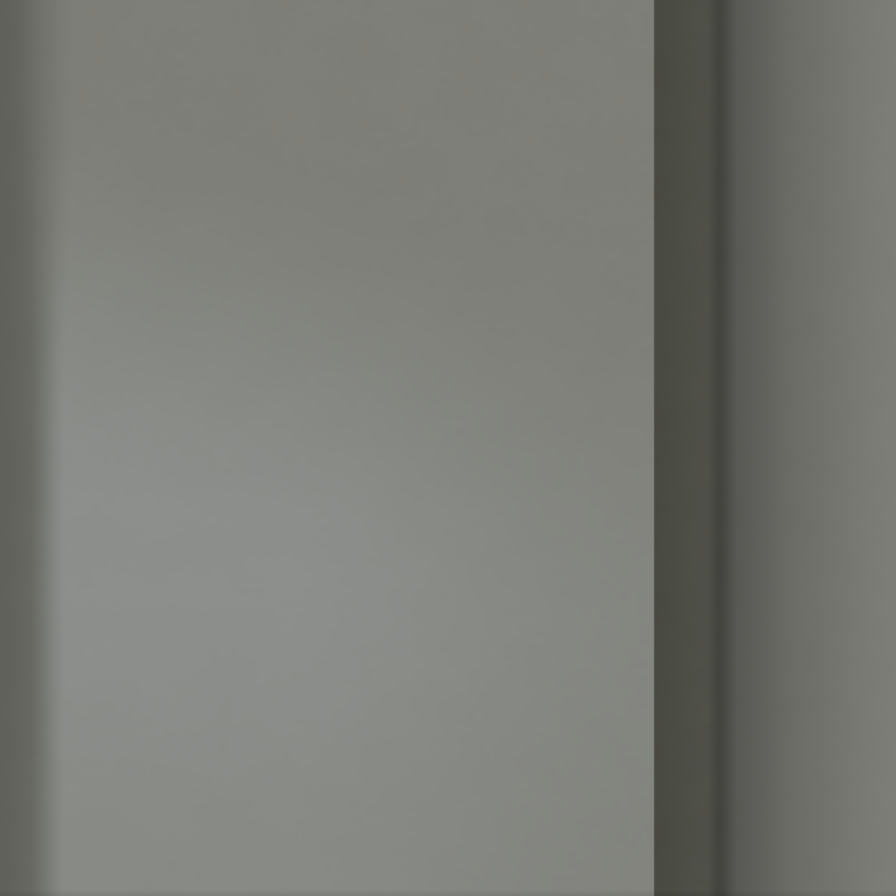
A Shadertoy shader for this texture:

```glsl
float hash(vec2 p) {
    return fract(sin(dot(p, vec2(127.1, 311.7))) * 43758.55);
}

vec2 gradientDir(vec2 cell) {
    float angle = 6.2832 * hash(cell);
    return vec2(cos(angle), sin(angle));
}

float gradientNoise(vec2 p) {
    vec2 i = floor(p), f = fract(p);
    vec2 u = f * f * f * (f * (f * 6.0 - 15.0) + 10.0);
    vec2 e = vec2(0.0, 1.0);
    return mix(
        mix(dot(gradientDir(i), f), dot(gradientDir(i + e.yx), f - e.yx), u.x),
        mix(dot(gradientDir(i + e.xy), f - e.xy), dot(gradientDir(i + e.yy), f - e.yy), u.x),
        u.y);
}

// Broad matte panel with a cool glow that fades upward and to the right
vec3 panelColor(vec2 uv) {
    vec3 warmGray = vec3(0.494, 0.496, 0.470);
    vec3 coolGray = vec3(0.547, 0.559, 0.544);
    float rise = 1.0 - smoothstep(0.38, 0.86, uv.y + 0.28 * (uv.x - 0.25));
    float sideFade = 1.0 - 0.55 * smoothstep(0.3, 0.75, uv.x);
    float lowFade = 1.0 - 0.3 * smoothstep(0.35, 0.0, uv.y);
    return mix(warmGray, coolGray, rise * sideFade * lowFade);
}

// Shaded strip along the left border
vec3 leftShade(vec2 uv) {
    return mix(vec3(0.375, 0.380, 0.355), vec3(0.410, 0.415, 0.390),
               smoothstep(0.0, 0.05, uv.x));
}

// Dark side face, slightly lighter before it meets the corner
vec3 sideFace(float x) {
    vec3 color = mix(vec3(0.285, 0.288, 0.258), vec3(0.308, 0.311, 0.282),
                     smoothstep(0.73, 0.785, x));
    return mix(color, vec3(0.262, 0.264, 0.245), smoothstep(0.788, 0.804, x));
}

// Recessed wall brightening away from the corner
vec3 rightWall(float x) {
    vec3 color = mix(vec3(0.335, 0.338, 0.318), vec3(0.415, 0.417, 0.397),
                     smoothstep(0.80, 0.895, x));
    return mix(color, vec3(0.490, 0.492, 0.466), smoothstep(0.85, 1.01, x));
}

void mainImage(out vec4 fragColor, in vec2 fragCoord) {
    vec2 uv = fragCoord / iResolution.xy;
    float pixel = 1.0 / iResolution.x;

    // The left edge gets softer and darker toward the top
    float blur = 0.022 + 0.016 * smoothstep(0.55, 1.0, uv.y);
    vec3 color = mix(leftShade(uv), panelColor(uv),
                     smoothstep(0.053 - blur, 0.053 + blur, uv.x));

    // Crisp panel border, then the soft corner
    float edge = 0.730;
    color = mix(color, sideFace(uv.x), smoothstep(edge - pixel, edge + pixel, uv.x));
    color = mix(color, rightWall(uv.x), smoothstep(0.801, 0.825, uv.x));

    // Faint mottling and a thin shadow at the bottom border
    color += 0.004 * gradientNoise(uv * vec2(14.0, 22.0));
    color += 0.003 * gradientNoise(uv * vec2(70.0, 90.0) + 17.0);
    color *= 1.0 - 0.07 * smoothstep(0.008, 0.0, uv.y);

    fragColor = vec4(color, 1.0);
}
```
